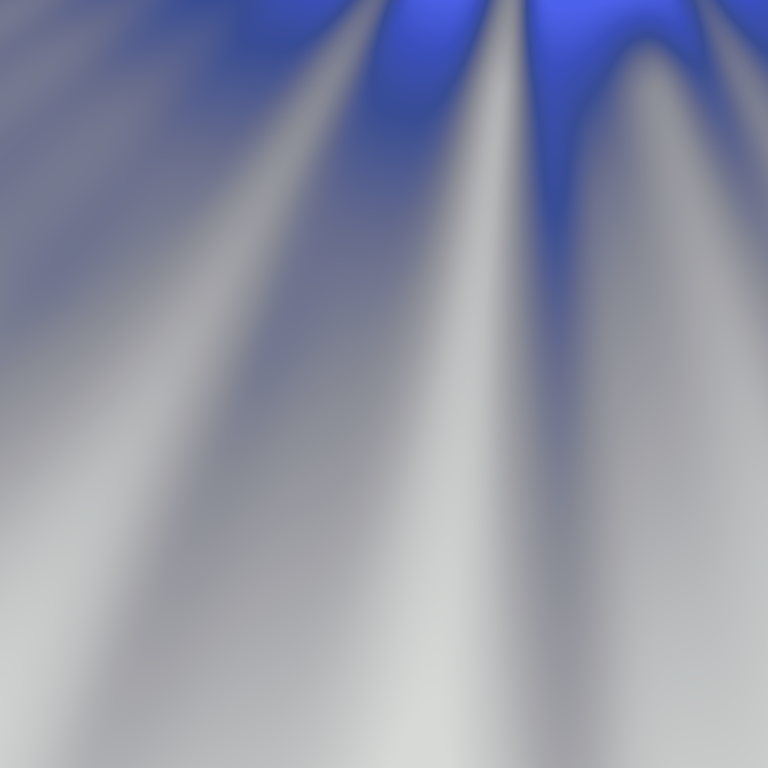
Give the GLSL for this background, as a Shadertoy shader.

```glsl
// Soft pale rays fan down from a point above the canvas, over a blue glow.
// A scalar light field (log falloff plus lobes across the fan slope)
// is coloured by a ramp from vivid blue through slate to pale grey.

// Bell across the fan with its own width on each side of the centre.
float lobe(float slope, float centre, float leftWidth, float rightWidth) {
    float d = slope - centre;
    d /= d < 0.0 ? leftWidth : rightWidth;
    return exp(-d * d);
}

vec3 ramp(float light) {
    vec3 stops[8] = vec3[8](
        vec3(0.30, 0.38, 0.92), vec3(0.23, 0.31, 0.74),
        vec3(0.22, 0.30, 0.58), vec3(0.40, 0.42, 0.55),
        vec3(0.53, 0.54, 0.58), vec3(0.64, 0.64, 0.66),
        vec3(0.75, 0.76, 0.76), vec3(0.84, 0.85, 0.84));
    float x = clamp(light, 0.0, 1.0) * 7.0;
    int i = min(int(x), 6);
    return mix(stops[i], stops[i + 1], x - float(i));
}

void mainImage(out vec4 fragColor, in vec2 fragCoord) {
    vec2 uv = fragCoord / iResolution.xy;

    // Fan coordinates: sideways slope and distance from the source.
    vec2 fromSource = uv - vec2(0.71, 1.404);
    float slope = fromSource.x / -fromSource.y;
    float radius = length(fromSource);

    // Light grows with distance; the core near the source stays vivid.
    float light = 0.06 + 0.6 * log(radius / 0.404);
    light -= 0.08 * (1.0 - smoothstep(0.40, 0.58, radius));

    // Pale rays, strongest near the source.
    float rays = 0.16 * lobe(slope, -0.55, 0.095, 0.075);
    rays += min(0.30, 0.58 * radius) * lobe(slope, -0.112, 0.09, 0.065);
    rays += 0.20 * smoothstep(0.40, 0.55, radius) * lobe(slope, 0.28, 0.12, 0.09);
    rays += 0.13 * lobe(slope, 0.51, 0.07, 0.08);
    light += min(rays / radius, 0.58);

    // Shaded folds between the rays.
    float away = smoothstep(0.45, 0.68, radius);
    light -= 0.10 * away * lobe(slope, 0.018, 0.045, 0.045);
    light += 0.07 * away * lobe(slope, 0.11, 0.05, 0.07);
    light -= 0.09 * smoothstep(0.70, 1.0, radius) * lobe(slope, -0.42, 0.05, 0.08);
    light -= 0.13 * smoothstep(0.75, 1.05, radius) * (1.0 - smoothstep(-0.85, -0.62, slope));

    // Faint streaks at the far left of the fan.
    light += 0.018 * sin(slope * 19.0 + 1.5) * (1.0 - smoothstep(-0.9, -0.7, slope));

    fragColor = vec4(ramp(light), 1.0);
}
```
